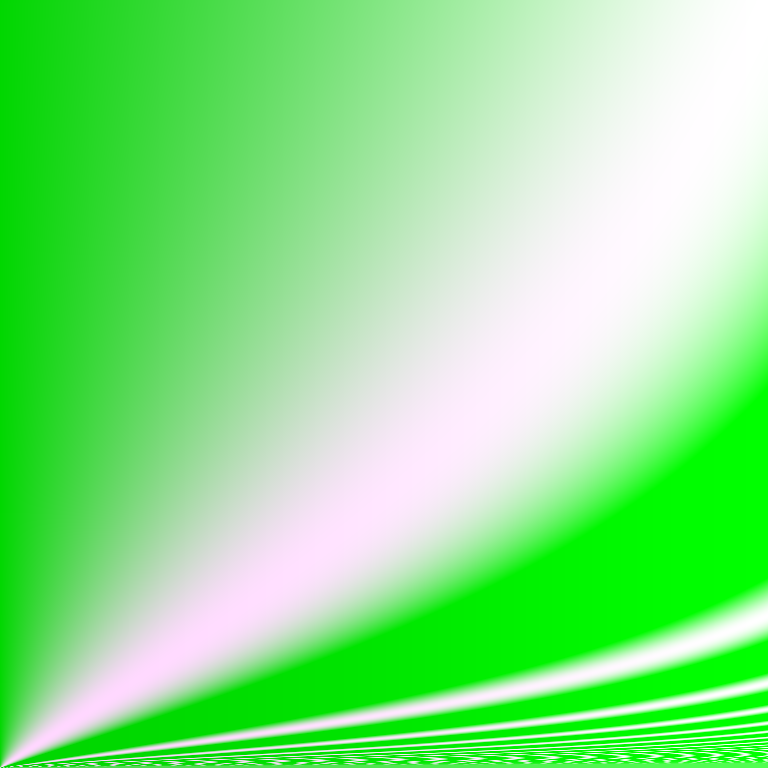
Reproduce this background procedurally as a Shadertoy shader.

```glsl
// A fan of pale bands sweeping out of the lower left corner over green.
// The bands are the positive half of a sine whose phase is tan(x) / y, so they
// crowd together towards the floor; green brightens slowly from left to right.

#define BAND_FREQUENCY 1.0   // phase scale of the fan
#define GREEN_PHASE 1.0      // phase of the green level at the left edge
#define FADE_START 6.0       // phase step per pixel where fine bands soften
#define FADE_END 60.0        // phase step per pixel where they become even

const float PI = 3.14159;

// Half-wave sine bands, easing to their mean where they are too fine to draw.
float fanBands(vec2 p, float pixelSize) {
    float phase = BAND_FREQUENCY * tan(p.x) / p.y;
    float phaseStep = phase / p.y * pixelSize;
    float bands = max(sin(phase), 0.0);
    return mix(bands, 1.0 / PI, smoothstep(FADE_START, FADE_END, phaseStep));
}

// Green level, rising with a flat start at the left edge.
float greenLevel(float x) {
    return sin(GREEN_PHASE * cosh(x));
}

void mainImage(out vec4 fragColor, in vec2 fragCoord) {
    vec2 p = fragCoord / iResolution.xy;
    float bands = fanBands(p, 1.0 / iResolution.y);

    // Red and blue share the bands: white on full green, pink on dimmer green.
    fragColor = vec4(bands, greenLevel(p.x), bands, 1.0);
}
```
